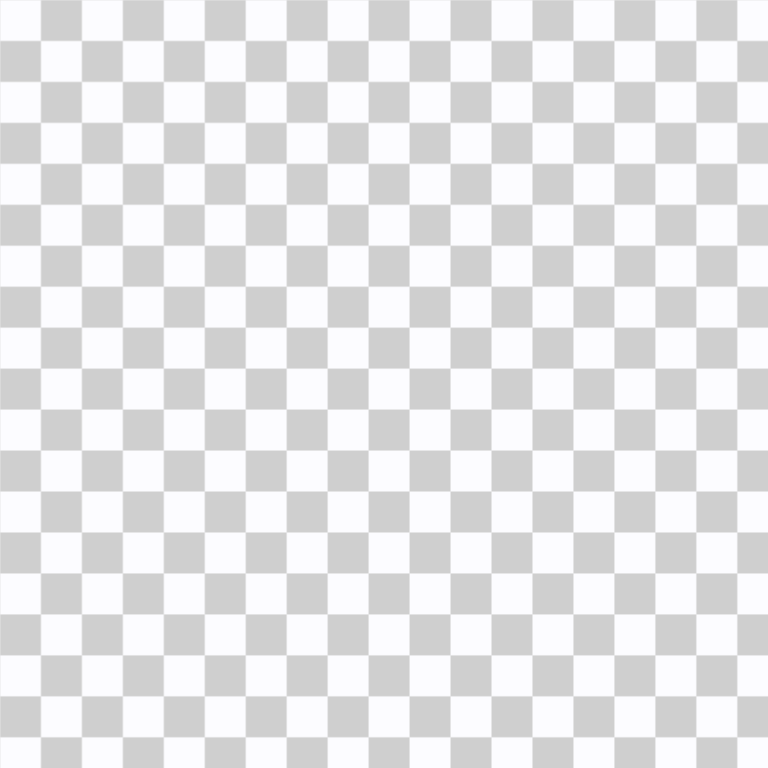
Write a Shadertoy shader that draws this pattern.

```glsl
// Signed distance to the nearest grid line: positive in even cells, negative in odd ones
vec2 alternatingCells(vec2 p) {
    return 0.5 - abs(mod(p + 0.5, 2.0) - 1.0);
}

void mainImage(out vec4 fragColor, in vec2 fragCoord) {
    // Cells are counted from the top left corner; the last row and column are cut off
    vec2 fromTopLeft = vec2(fragCoord.x, iResolution.y - fragCoord.y) / iResolution.xy;
    vec2 cell = fromTopLeft * 18.75;

    // Slightly soft edges, never narrower than a pixel
    vec2 softness = max(0.5 * 18.75 / iResolution.xy, vec2(0.022));
    vec2 side = clamp(alternatingCells(cell) / softness, -1.0, 1.0);

    // Equal signs give a white square, opposite signs a grey one
    float whiteness = 0.5 + 0.5 * side.x * side.y;
    vec3 color = mix(vec3(0.81), vec3(0.99, 0.99, 1.0), whiteness);

    fragColor = vec4(color, 1.0);
}
```
